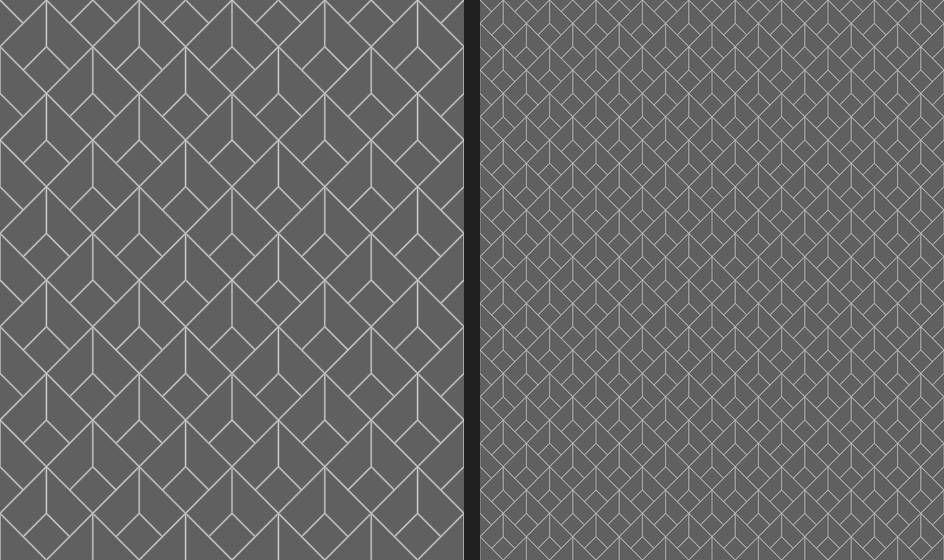
Left: one tile. Right: repeated 2 by 2.
Give the GLSL for this pattern, as a Shadertoy shader.

```glsl
// Fine pale lines on flat grey: a lattice of diamonds, each split by a vertical
// line from its top to its centre and a chevron cutting off a small lower diamond.
// Space is folded into one diamond, then line distances are taken; 5 by 6 repeats.

float segmentDistance(vec2 p, vec2 a, vec2 b) {
    vec2 ab = b - a;
    return length(p - a - ab * clamp(dot(p - a, ab) / dot(ab, ab), 0.0, 1.0));
}

// Fold the plane into a diamond |x| + |y| <= 0.5 centred on the origin
vec2 foldToDiamond(vec2 p) {
    vec2 q = fract(p) - 0.5;
    if (abs(q.x) + abs(q.y) > 0.5) q -= 0.5 * sign(q);
    return vec2(abs(q.x), q.y);
}

float lineDistance(vec2 q) {
    float outline = abs(0.5 - q.x - abs(q.y)) * 0.7071;
    float spine = segmentDistance(q, vec2(0.0), vec2(0.0, 0.5));
    float chevron = segmentDistance(q, vec2(0.0), vec2(0.25, -0.25));
    return min(outline, min(spine, chevron));
}

void mainImage(out vec4 fragColor, in vec2 fragCoord) {
    vec2 cells = fragCoord / iResolution.xy * vec2(5.0, 6.0);
    float d = lineDistance(foldToDiamond(cells));

    // Soft-edged hairline, about one ninetieth of a cell wide
    float softness = 1.15 * 6.0 / iResolution.y;
    float halfWidth = 0.0055;
    float ink = 1.0 - smoothstep(halfWidth - softness, halfWidth + softness, d);

    fragColor = vec4(mix(vec3(0.378), vec3(0.92), ink), 1.0);
}
```
